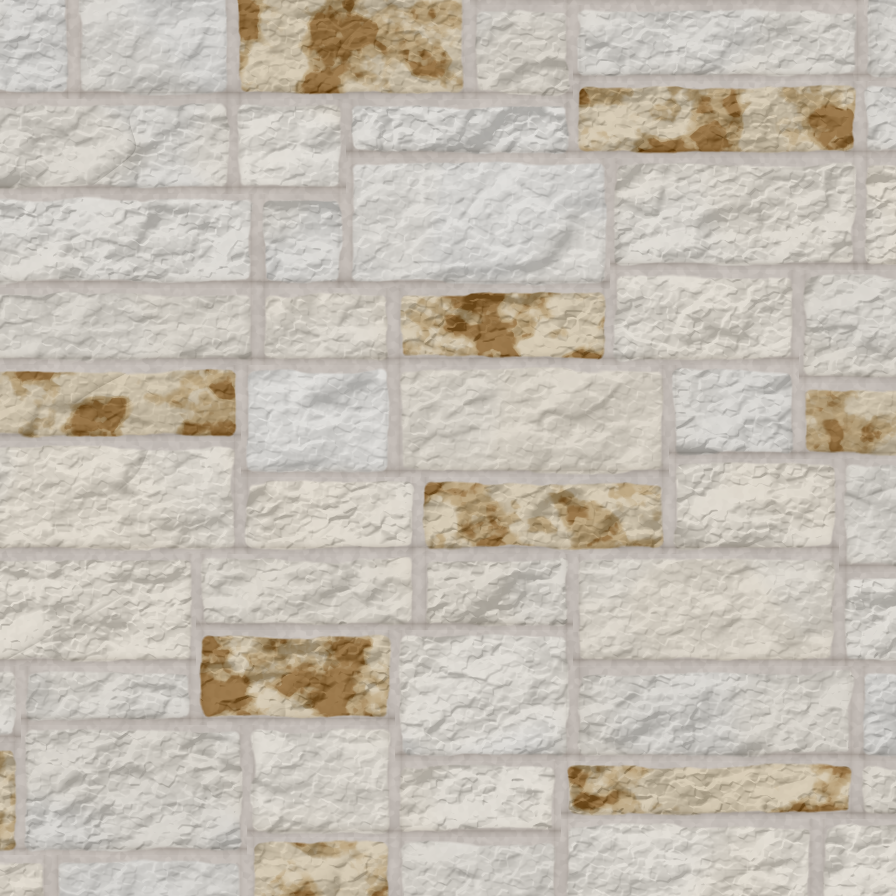
A Shadertoy shader for this texture:

```glsl
const float ROW_HEIGHT = 0.1055;
const float JOINT_SPACING = 0.46;
const float MORTAR_HALF_WIDTH = 0.0072;

const vec3 MORTAR = vec3(0.765, 0.738, 0.715);
const vec3 COOL_STONE = vec3(0.805, 0.800, 0.788);
const vec3 CREAM_STONE = vec3(0.815, 0.790, 0.745);
const vec3 STAINED_STONE = vec3(0.785, 0.740, 0.655);
const vec3 OCHRE = vec3(0.680, 0.590, 0.440);
const vec3 RUST = vec3(0.540, 0.400, 0.220);

float hash(vec2 p) {
    vec3 q = fract(p.xyx * 0.1031);
    q += dot(q, q.yzx + 33.33);
    return fract((q.x + q.y) * q.z);
}

// Smooth cellular noise: random cell values blended by distance
float facets(vec2 p) {
    vec2 cell = floor(p);
    float total = 0.0, weights = 0.0;
    for (int y = -1; y <= 1; y++)
    for (int x = -1; x <= 1; x++) {
        vec2 id = cell + vec2(x, y);
        vec2 site = id + vec2(hash(id + 11.3), hash(id + 47.9));
        vec2 away = p - site;
        float w = exp(-9.0 * dot(away, away)) + 1e-5;
        total += w * hash(id);
        weights += w;
    }
    return total / weights;
}

float layeredFacets(vec2 p) {
    float sum = 0.0, amplitude = 0.533;
    for (int i = 0; i < 4; i++) {
        sum += amplitude * facets(p);
        p = mat2(1.68, 1.26, -1.26, 1.68) * p + 17.0;
        amplitude *= 0.5;
    }
    return sum;
}

// Bed joints run in segments, each stepping up or down at a vertical joint
float stepX(float i, float j) {
    return JOINT_SPACING * (i + 0.5 * mod(j, 2.0) + 0.36 * (hash(vec2(i, j) + 5.0) - 0.5));
}

float segmentAt(float x, float j) {
    float i = floor(x / JOINT_SPACING - 0.5 * mod(j, 2.0));
    if (x < stepX(i, j)) return i - 1.0;
    return x > stepX(i + 1.0, j) ? i + 1.0 : i;
}

float bedY(float i, float j) {
    return ROW_HEIGHT * (j + 0.19 * (floor(3.0 * hash(vec2(i, j) + 71.0)) - 1.0));
}

// Finds the block around p: its centre, half size and integer id
void findStone(vec2 p, out vec2 centre, out vec2 halfSize, out vec2 id) {
    float j = floor(p.y / ROW_HEIGHT);
    if (p.y < bedY(segmentAt(p.x, j), j)) j -= 1.0;
    else if (p.y > bedY(segmentAt(p.x, j + 1.0), j + 1.0)) j += 1.0;
    float below = segmentAt(p.x, j), above = segmentAt(p.x, j + 1.0);
    vec2 low = vec2(max(stepX(below, j), stepX(above, j + 1.0)), bedY(below, j));
    vec2 high = vec2(min(stepX(below + 1.0, j), stepX(above + 1.0, j + 1.0)), bedY(above, j + 1.0));
    centre = 0.5 * (low + high);
    halfSize = 0.5 * (high - low) - MORTAR_HALF_WIDTH;
    id = vec2(below + above, j);
}

float roundedBox(vec2 p, vec2 halfSize, float radius) {
    vec2 q = abs(p) - halfSize + radius;
    return length(max(q, 0.0)) + min(max(q.x, q.y), 0.0) - radius;
}

// Diagonal ledge: dark on one side, fading with distance
float ledge(vec2 p, float slope, float warp) {
    float side = p.y - slope * p.x + 0.09 * (warp - 0.5);
    return smoothstep(-0.001, 0.002, side) * exp(-max(side, 0.0) * 130.0);
}

vec3 stain(vec3 base, float pattern, float amount) {
    vec3 color = mix(base, OCHRE, 0.9 * smoothstep(0.42, 0.58, pattern + amount));
    return mix(color, RUST, 0.9 * smoothstep(0.57, 0.68, pattern + 0.5 * amount));
}

void mainImage(out vec4 fragColor, in vec2 fragCoord) {
    vec2 p = fragCoord / iResolution.y + vec2(0.0, 0.04);
    vec2 centre, halfSize, id;
    findStone(p, centre, halfSize, id);
    vec2 local = p - centre;
    vec2 shifted = p + 3.0 * vec2(hash(id + 3.0), hash(id + 9.0));

    // Split-face relief lit from the upper left
    vec2 reliefScale = vec2(13.0, 17.0);
    float height = layeredFacets(shifted * reliefScale);
    float towardLight = layeredFacets((shifted + vec2(-0.0012, 0.0020)) * reliefScale);
    float slope = (height - towardLight) / 0.0023;
    float roughness = mix(0.0035, 0.0085, hash(id + 21.0));
    float light = clamp(slope * roughness, -0.14, 0.055);

    // Stone tint, blotches and iron stains
    float blotch = facets(shifted * 8.0);
    vec3 stone = mix(COOL_STONE, CREAM_STONE, clamp(hash(id + 33.0) + 0.6 * (blotch - 0.5), 0.0, 1.0));
    stone += 0.035 * (hash(id + 55.0) - 0.5);
    if (fract(dot(id, vec2(0.7549, 0.5698))) < 0.18) {
        float pattern = layeredFacets(shifted * vec2(19.0, 22.0) + 40.0);
        stone = stain(STAINED_STONE, pattern, 0.14 * (hash(id + 65.0) - 0.4));
    }
    float hasLedge = step(hash(id + 81.0), 0.3);
    float ledgeSlope = mix(0.3, 0.9, hash(id + 91.0));
    light -= 0.13 * hasLedge * ledge(local, ledgeSlope, blotch) * smoothstep(0.3, 0.6, height);
    stone += light;

    // Ragged block edges, mortar grain and contact shadow
    float edge = roundedBox(local, halfSize, 0.007) + 0.011 * (height - 0.5);
    float grain = facets(p * 170.0) - 0.5;
    vec3 mortar = MORTAR + 0.05 * grain + 0.03 * (facets(p * 25.0) - 0.5);
    float softness = max(0.0016, 0.8 / iResolution.y);
    vec3 color = mix(stone + 0.025 * grain, mortar, smoothstep(-softness, softness, edge));
    float underside = exp(-abs(local.y + halfSize.y) / 0.0035);
    float flank = exp(-abs(abs(local.x) - halfSize.x) / 0.003);
    color -= (0.11 * underside + 0.045 * flank) * vec3(0.95, 1.0, 1.05);

    fragColor = vec4(clamp(color, 0.0, 1.0), 1.0);
}
```
